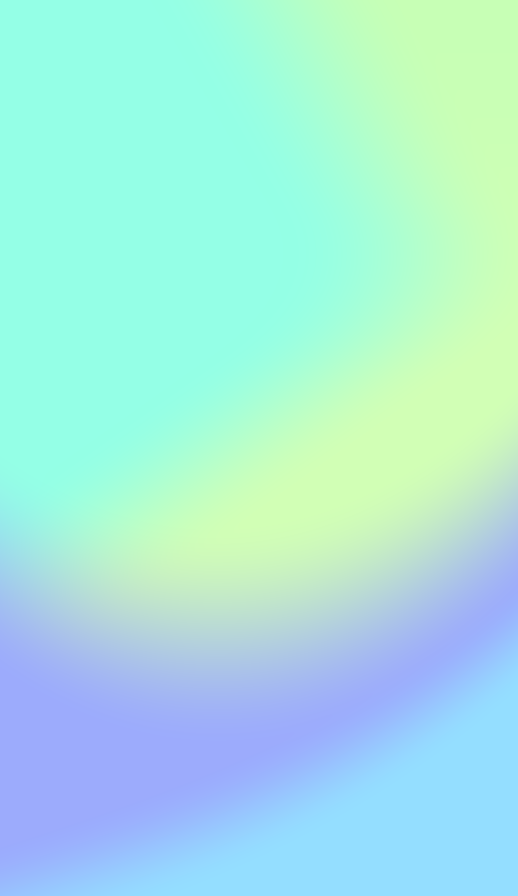
A WebGL 1 fragment shader for this background:

```glsl
precision highp float;

uniform vec2 u_resolution;

#define MINT vec3(0.58, 1.00, 0.90)
#define LIME_TOP vec3(0.78, 1.00, 0.71)
#define LIME_LOW vec3(0.82, 1.00, 0.71)
#define PERIWINKLE vec3(0.61, 0.67, 0.99)
#define SKY vec3(0.58, 0.87, 1.00)
#define SKY_SOFTNESS 0.065
#define BOWL_SOFTNESS 0.13
#define MINT_LOW_SOFTNESS 0.11
#define MINT_TOP_SOFTNESS 0.25
#define MINT_ROUNDING 1.1

// Polynomial smooth minimum, rounds the corner where two fields meet
float smoothMin(float a, float b, float k) {
  float h = clamp(0.5 + 0.5 * (b - a) / k, 0.0, 1.0);
  return mix(b, a, h) - k * h * (1.0 - h);
}

// Soft step centred on zero
float softEdge(float d, float halfWidth) {
  return smoothstep(-halfWidth, halfWidth, d);
}

// Height of the curve where sky blue gives way to periwinkle
float skyLine(float x) {
  return -0.005 + 0.187 * x + 0.108 * x * x * x;
}

// Height of the bowl-shaped lower rim of the warm area
float bowlLine(float x) {
  float offset = x - 0.42;
  return 0.29 + 0.47 * offset * offset;
}

// Rounded wedge pointing right, positive inside the mint area
float mintField(vec2 p) {
  float lower = (p.y - 0.325 - 0.41 * p.x) / MINT_LOW_SOFTNESS;
  float upper = (1.54 - p.y - p.x) / MINT_TOP_SOFTNESS;
  return smoothMin(lower, upper, MINT_ROUNDING);
}

void main() {
  vec2 uv = gl_FragCoord.xy / u_resolution;

  // Cool lower bands
  float aboveSky = softEdge(uv.y - skyLine(uv.x), SKY_SOFTNESS);
  vec3 cool = mix(SKY, PERIWINKLE, aboveSky);

  // Lime sweep around the mint wedge
  vec3 lime = mix(LIME_LOW, LIME_TOP, smoothstep(0.6, 1.0, uv.y));
  vec3 warm = mix(lime, MINT, softEdge(mintField(uv), 1.0));

  float aboveBowl = softEdge(uv.y - bowlLine(uv.x), BOWL_SOFTNESS);
  gl_FragColor = vec4(mix(cool, warm, aboveBowl), 1.0);
}
```
